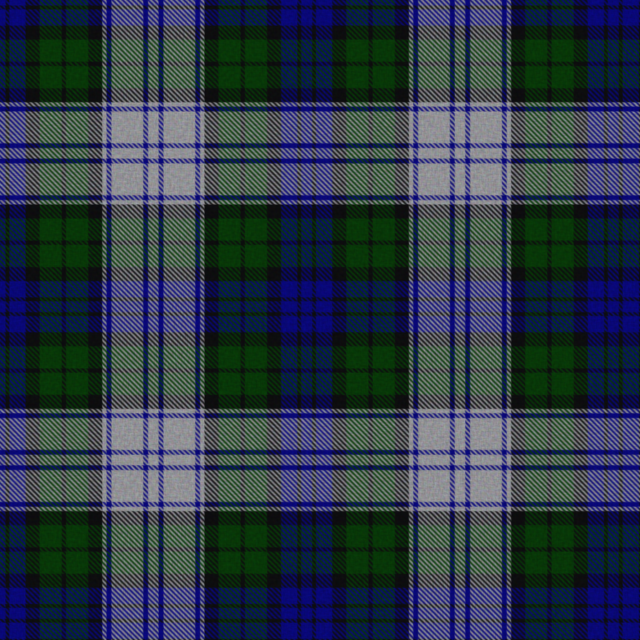
Reproduce this pattern procedurally as a Shadertoy shader.

```glsl
// Dress tartan: one mirrored stripe sequence colours both warp and weft,
// and a soft 2/2 diagonal twill blends which yarn shows on top.
// All lengths are counted in threads; stretched gradient noise adds yarn wear.

#define REPEATS 2.087               // setts across the canvas
#define SETT 240.0                  // threads in one full mirrored sett
#define PIVOT vec2(0.2396, 0.7604)  // centre of one white crossing
#define TWILL 4.0                   // threads per twill diagonal
#define TWILL_DEPTH 0.33            // how fully one yarn covers the other
#define SOFTNESS 1.7                // blur of stripe edges, in threads
#define YARN_WEAR 0.16              // brightness change along the yarns
#define GRAIN 0.09                  // fine colour speckle
#define WHITE vec3(0.570, 0.570, 0.585)
#define GREEN vec3(0.030, 0.215, 0.030)
#define BLUE  vec3(0.035, 0.030, 0.465)
#define BLACK vec3(0.050, 0.050, 0.055)

vec2 hashGradient(vec2 cell) {
    vec3 p = fract(cell.xyx * vec3(0.1031, 0.1030, 0.0973));
    p += dot(p, p.yzx + 33.33);
    float angle = 6.2832 * fract((p.x + p.y) * p.z);
    return vec2(cos(angle), sin(angle));
}

float gradientNoise(vec2 p) {
    vec2 i = floor(p), f = fract(p);
    vec2 u = f * f * f * (f * (f * 6.0 - 15.0) + 10.0);
    vec2 e = vec2(0.0, 1.0);
    float low = mix(dot(hashGradient(i), f),
                    dot(hashGradient(i + e.yx), f - e.yx), u.x);
    float high = mix(dot(hashGradient(i + e.xy), f - e.xy),
                     dot(hashGradient(i + e.yy), f - e.yy), u.x);
    return mix(low, high, u.y);
}

// Coverage of a stripe around a centre, with softened edges
float stripe(float d, float centre, float halfWidth, float blur) {
    return smoothstep(-0.5 * blur, 0.5 * blur, halfWidth - abs(d - centre));
}

// Yarn colour at a thread position, mirrored about the white centre
vec3 settColour(float thread, float blur) {
    float d = abs(mod(thread + 0.5 * SETT, SETT) - 0.5 * SETT);
    vec3 colour = BLACK;

    // Broad bands
    colour = mix(colour, WHITE, stripe(d, 0.0, 40.0, blur));
    colour = mix(colour, GREEN, stripe(d, 70.0, 19.0, blur));
    colour = mix(colour, BLUE, stripe(d, 120.0, 20.0, blur));

    // Narrow lines: blue on white, black on green and on blue
    float blueLines = stripe(d, 6.0, 1.9, blur) + stripe(d, 34.7, 1.9, blur);
    float blackLines = stripe(d, 70.0, 1.7, blur) + stripe(d, 114.2, 1.5, blur);
    colour = mix(colour, BLUE, blueLines);
    return mix(colour, BLACK, blackLines);
}

void mainImage(out vec4 fragColor, in vec2 fragCoord) {
    float threadsPerCanvas = REPEATS * SETT;
    float pixel = threadsPerCanvas / iResolution.y;
    float blur = max(pixel, SOFTNESS);
    vec2 thread = (fragCoord / iResolution.y - PIVOT) * threadsPerCanvas;

    // Warp runs up, weft runs across; each wears along its own length
    vec3 warp = settColour(thread.x, blur);
    vec3 weft = settColour(thread.y, blur);
    warp *= 1.0 + YARN_WEAR * gradientNoise(thread * vec2(0.7, 0.2));
    weft *= 1.0 + YARN_WEAR * gradientNoise(thread * vec2(0.2, 0.7) + 71.0);

    // Twill diagonals falling to the right, fading once too fine to resolve
    float phase = (thread.x + thread.y) / TWILL;
    float resolved = 1.0 - smoothstep(0.3, 0.6, pixel / TWILL);
    float weftOnTop = 0.5 + TWILL_DEPTH * resolved * cos(6.2832 * phase);
    vec3 cloth = mix(warp, weft, weftOnTop);

    // Fine speckle, slightly different in each channel
    vec2 speck = thread * 0.4;
    vec3 grain = vec3(gradientNoise(speck + 13.7),
                      gradientNoise(speck + 47.3),
                      gradientNoise(speck + 91.1));
    cloth += GRAIN * grain * (0.15 + cloth);

    fragColor = vec4(clamp(cloth, 0.0, 1.0), 1.0);
}
```
